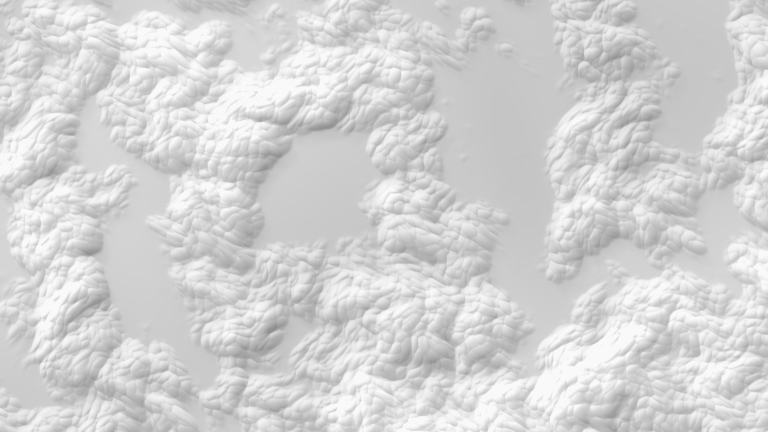
A Shadertoy shader for this texture:

```glsl
const vec2 TO_LIGHT = vec2(-0.53, 0.85);
const float LUMP_SCALE = 4.8;     // coarse lumps per canvas height
const float LUMP_LEAN = 0.38;     // rise towards the shaded edge
const float RELIEF = 0.095;       // height of the crust
const float SLOPE_STEP = 0.005;
const float SHADOW_REACH = 0.04;
const float FLAT_TONE = 0.835;
const float SLOPE_TONE = 0.135;
const float CREST_TONE = 0.07;
const float BROAD_TONE = 0.10;
const float CREVICE_TONE = 0.07;
const float DRIFT_TONE = 0.04;

vec3 hash3(vec2 cell) {
    vec3 q = fract(vec3(cell.xyx) * vec3(0.1031, 0.1030, 0.0973));
    q += dot(q, q.yxz + 33.33);
    return fract((q.xxy + q.yzz) * q.zyx);
}

mat2 rotation(float angle) {
    float c = cos(angle), s = sin(angle);
    return mat2(c, s, -s, c);
}

// Cellular shards: soft maximum of leaning domes, each turned its own way
float shards(vec2 p) {
    vec2 cell = floor(p);
    float sum = 0.0;
    for (int y = -1; y <= 1; y++) {
        for (int x = -1; x <= 1; x++) {
            vec2 id = cell + vec2(x, y);
            vec3 rnd = hash3(id);
            float turn = fract(rnd.z * 57.0);
            vec2 d = p - id - 0.1 - 0.8 * rnd.xy;
            vec2 tilt = 0.6 * (rnd.yx - 0.5) - LUMP_LEAN * TO_LIGHT;
            vec2 e = rotation(6.283 * turn) * d * vec2(0.85, 0.85);
            e.y *= 1.6;
            float r2 = dot(e, e);
            float dome = 0.4 + 0.6 * rnd.z - 1.1 * r2 - 0.7 * r2 * r2;
            sum += exp(22.0 * (dome + dot(d, tilt)));
        }
    }
    return log(sum + 0.02) / 22.0;
}

// Slow layered sines, roughly -1 to 1
float drift(vec2 p) {
    return 0.5 * sin(4.1 * p.x + 2.3 * sin(3.2 * p.y + 0.8))
         + 0.3 * sin(7.3 * p.y - 3.7 * p.x + 1.9)
         + 0.2 * sin(13.0 * p.x + 9.0 * p.y + 2.0 * sin(8.0 * p.x));
}

// Crust coverage with a rising row of bare hollows
float coverage(vec2 p) {
    float rise = p.y - 0.40 - 0.32 * (p.x - 0.33);
    float band = exp(-rise * rise / 0.06);
    float hollow = 0.5 + 0.5 * cos(15.3 * (p.x - 0.33) + 2.0 * rise);
    float thinTop = smoothstep(0.75, 1.05, p.y);
    return 0.25 - 0.8 * band * hollow - 0.3 * thinTop
         + 0.15 * drift(p * 1.5) + 0.13 * drift(p.yx * 3.7 + 2.0);
}

float surfaceHeight(vec2 p) {
    vec2 q = p + 0.02 * sin(p.yx * vec2(13.0, 10.0) + vec2(0.4, 2.1))
               + 0.006 * sin(p.yx * vec2(47.0, 41.0) + 9.0 * p);
    float crust = coverage(q) - 0.35;
    float scale = LUMP_SCALE;
    float amount = 0.6;
    for (int i = 0; i < 4; i++) {
        float layer = shards(q * scale + 17.3 * float(i));
        crust += amount * layer;
        // Coarse lumps drag the finer ones along
        q += 0.12 * layer * vec2(0.8, -0.6) / scale;
        scale *= 2.1;
        amount *= 0.5;
    }
    // Soft floor leaves the hollows smooth
    return 0.5 * (crust + sqrt(crust * crust + 0.002));
}

void mainImage(out vec4 fragColor, in vec2 fragCoord) {
    vec2 p = fragCoord / iResolution.y;

    float height = surfaceHeight(p);
    float litHeight = surfaceHeight(p + TO_LIGHT * SLOPE_STEP);
    float blocker = surfaceHeight(p + TO_LIGHT * SHADOW_REACH);

    // Facing the light brightens, facing away darkens
    float slope = RELIEF * (height - litHeight) / SLOPE_STEP;
    float facing = slope / sqrt(1.0 + slope * slope);
    float crevice = smoothstep(0.9, 2.2, -slope);

    float tone = FLAT_TONE + SLOPE_TONE * facing;
    tone += CREST_TONE * (smoothstep(0.0, 0.9, height) - 0.4);
    tone += BROAD_TONE * clamp(height - blocker, -0.6, 0.5);
    tone -= CREVICE_TONE * crevice;
    tone += DRIFT_TONE * drift(p * 0.8 + 0.6);

    fragColor = vec4(vec3(clamp(tone, 0.0, 0.975)), 1.0);
}
```
